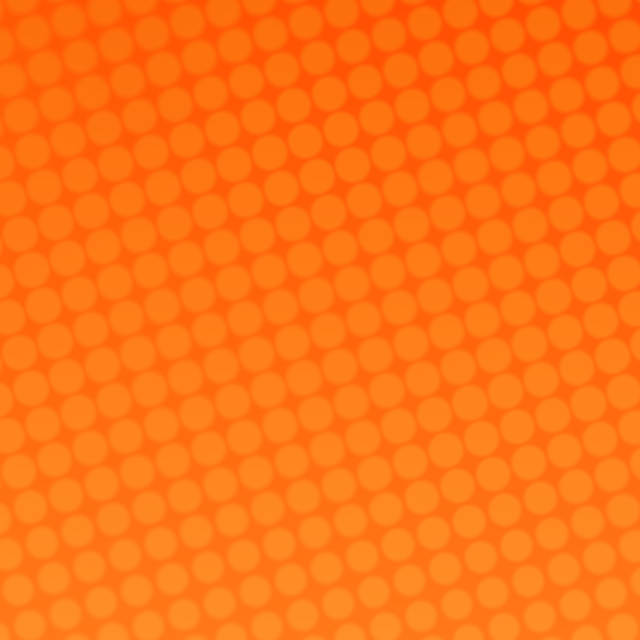
Write a Shadertoy shader that draws this pattern.

```glsl
// Tilted square grid of blurred amber dots over a red-orange to orange vertical gradient.

const float PITCH = 0.0586;                   // dot spacing in canvas units
const float TILT = 0.316;                     // grid rotation in radians
const vec2 ANCHOR = vec2(0.4943, 0.5387);     // centre of one dot

float hash(vec2 p) {
    p = fract(p * vec2(0.1731, 0.2897) + 0.37);
    p += dot(p, p.yx + 19.19);
    return fract((p.x + p.y) * p.x * 7.31);
}

float valueNoise(vec2 p) {
    vec2 i = floor(p), f = fract(p);
    f = f * f * (3.0 - 2.0 * f);
    float low = mix(hash(i), hash(i + vec2(1, 0)), f.x);
    float high = mix(hash(i + vec2(0, 1)), hash(i + vec2(1, 1)), f.x);
    return mix(low, high, f.y);
}

mat2 rotation(float angle) {
    float c = cos(angle), s = sin(angle);
    return mat2(c, s, -s, c);
}

// Blend of three colours from bottom to top
vec3 ramp(vec3 bottom, vec3 middle, vec3 top, float t) {
    return t < 0.5 ? mix(bottom, middle, t * 2.0) : mix(middle, top, t * 2.0 - 1.0);
}

vec3 groundColor(vec2 uv) {
    vec3 color = ramp(vec3(1.0, 0.468, 0.095), vec3(1.0, 0.39, 0.042),
                      vec3(1.0, 0.31, 0.008), uv.y);
    // The upper right is a deeper red
    color.g -= 0.04 * (uv.x - 0.5) * uv.y;
    return color;
}

vec3 dotColor(vec2 uv) {
    return ramp(vec3(1.0, 0.56, 0.16), vec3(1.0, 0.495, 0.098),
                vec3(0.992, 0.437, 0.05), uv.y);
}

// Dot radius in grid cells: fullest at mid height, smaller towards the bottom
float dotRadius(float y) {
    return 0.47 - 0.06 * smoothstep(0.4, 0.0, y) - 0.015 * smoothstep(0.6, 1.0, y);
}

float softDisc(vec2 p, float radius, float softness) {
    return 1.0 - smoothstep(radius - softness, radius + softness, length(p));
}

// Coverage of one dot, with its own size and blur
float dotCoverage(vec2 grid, vec2 cell, vec2 stretch, float pixel) {
    vec2 center = ANCHOR + rotation(TILT) * cell * PITCH / stretch;
    float radius = dotRadius(center.y) + 0.012 * (hash(cell) - 0.5);
    float blur = 0.075 + 0.05 * valueNoise(center * 4.0 + 3.0);
    blur += 0.04 * smoothstep(0.6, 0.0, center.x) * smoothstep(0.4, 1.0, center.y);
    return softDisc(grid - cell, radius, max(blur, pixel));
}

void mainImage(out vec4 fragColor, in vec2 fragCoord) {
    vec2 uv = fragCoord / iResolution.xy;
    vec2 stretch = vec2(iResolution.x / iResolution.y, 1.0);
    float pixel = 1.0 / (iResolution.y * PITCH);

    // Rotated grid, one dot per cell
    vec2 grid = rotation(-TILT) * ((uv - ANCHOR) * stretch) / PITCH;
    vec2 cell = floor(grid + 0.5);

    // Strongest of the dots that reach this point
    float cover = 0.0;
    for (int j = -1; j <= 1; j++)
        for (int i = -1; i <= 1; i++)
            cover = max(cover, dotCoverage(grid, cell + vec2(i, j), stretch, pixel));

    // Contrast fades a little towards the upper left
    float haze = 0.12 * smoothstep(0.5, 0.0, uv.x) * smoothstep(0.4, 1.0, uv.y);
    cover = mix(cover, 0.65, haze + 0.05);

    // Uneven glow across the sheet
    float glow = 0.01 * (valueNoise(uv * 5.0) - 0.5);
    vec3 color = mix(groundColor(uv), dotColor(uv), cover);
    color.g += glow;
    fragColor = vec4(clamp(color, 0.0, 1.0), 1.0);
}
```
